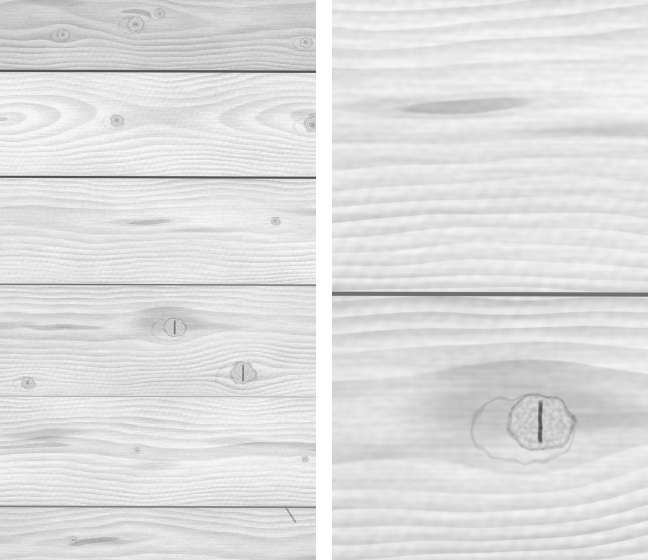
Left: the whole. Right: its middle third, enlarged.
Reproduce this texture procedurally as a WebGL 2 fragment shader.

```glsl
#version 300 es
precision highp float;
// Whitewashed horizontal wood planks with growth rings, knots and dark seams.
uniform vec2 u_resolution;
out vec4 fragColor;

const float PI = 3.14159265;

// Seams from the top down: position, half width, grey. Unit: canvas width.
const vec3 SEAMS[5] = vec3[5](
    vec3(0.2255, 0.0038, 0.33), vec3(0.561, 0.0034, 0.32), vec3(0.901, 0.0022, 0.44),
    vec3(1.255, 0.0014, 0.68), vec3(1.604, 0.0028, 0.50));

// Planks: heart of the grain x, y, how fast rings close sideways, base grey.
const vec4 PLANKS[6] = vec4[6](
    vec4(0.43, 0.05, 0.050, 0.835), vec4(0.00, 0.365, 0.095, 0.940),
    vec4(0.475, 0.694, 0.035, 0.925), vec4(0.20, 1.03, 0.020, 0.910),
    vec4(0.10, 1.42, 0.020, 0.930), vec4(0.30, 1.72, 0.030, 0.900));

// Knots: centre x, y, radius.
const vec3 KNOTS[13] = vec3[13](
    vec3(0.43, 0.076, 0.024), vec3(0.20, 0.11, 0.018), vec3(0.505, 0.042, 0.015),
    vec3(0.968, 0.135, 0.018), vec3(0.37, 0.382, 0.020), vec3(0.99, 0.395, 0.026),
    vec3(0.872, 0.70, 0.014), vec3(0.553, 1.036, 0.032), vec3(0.769, 1.181, 0.037),
    vec3(0.088, 1.211, 0.020), vec3(0.433, 1.425, 0.009), vec3(0.965, 1.452, 0.010),
    vec3(0.232, 1.709, 0.011));

float hash(float n) {
    return fract(sin(n * 127.1) * 4375.85);
}

vec2 gradientAt(vec2 cell) {
    float angle = 2.0 * PI * fract(sin(dot(cell, vec2(127.1, 311.7))) * 4375.85);
    return vec2(cos(angle), sin(angle));
}

float gradientNoise(vec2 p) {
    vec2 i = floor(p), f = p - i;
    vec2 u = f * f * f * (f * (f * 6.0 - 15.0) + 10.0);
    vec2 e = vec2(1.0, 0.0);
    float a = dot(gradientAt(i), f), b = dot(gradientAt(i + e.xy), f - e.xy);
    float c = dot(gradientAt(i + e.yx), f - e.yx), d = dot(gradientAt(i + 1.0), f - 1.0);
    return mix(mix(a, b, u.x), mix(c, d, u.x), u.y);
}

float stroke(float dist, float halfWidth, float soft) {
    return 1.0 - smoothstep(halfWidth - soft, halfWidth + soft, abs(dist));
}

float segmentDistance(vec2 p, vec2 a, vec2 b) {
    vec2 pa = p - a, ba = b - a;
    return length(pa - ba * clamp(dot(pa, ba) / dot(ba, ba), 0.0, 1.0));
}

// Grain height pushed apart around each knot.
float bendAroundKnots(vec2 p) {
    float y = p.y;
    for (int i = 0; i < 13; i++) {
        vec2 q = (p - KNOTS[i].xy) / KNOTS[i].z;
        y -= 0.85 * q.y * KNOTS[i].z * exp(-dot(q * q, vec2(0.12, 0.28)));
    }
    return y;
}

// Distance from the heart of the plank, stretched along the grain.
float heartDistance(vec2 p, vec4 plank, float seed) {
    float y = bendAroundKnots(p) - plank.y;
    y += 0.045 * gradientNoise(p * vec2(2.3, 4.0) + seed);
    y += 0.008 * gradientNoise(p * vec2(8.0, 18.0) + seed);
    return length(vec2(plank.z * sin(PI * (p.x - plank.x)), y));
}

// Each ring darkens slowly and ends sharply.
float growthRings(float h, float edge) {
    float f = fract(h);
    float late = smoothstep(0.1, 0.85, f) * (1.0 - smoothstep(1.0 - edge, 1.0, f));
    return late * mix(0.4, 1.0, hash(floor(h)));
}

float paintKnot(float grey, vec2 p, vec3 knot, float px) {
    vec2 q = p - knot.xy;
    float r = knot.z, wobble = 0.25 * r * gradientNoise(q * 1.8 / r + knot.xy * 40.0);
    float d = length(q * vec2(0.88, 1.0)) + wobble;
    float halo = length((q + vec2(0.55, -0.25) * r) * vec2(0.65, 1.0)) + wobble;
    float mottle = gradientNoise(q * 220.0 + knot.xy * 90.0);
    grey -= 0.07 * stroke(halo - 1.1 * r, 0.05 * r, px);
    float body = 1.0 - smoothstep(r * 0.8, r, d);
    grey = mix(grey, 0.80 + 0.12 * mottle + 0.025 * sin(d * 28.0 / r), body * 0.85);
    grey -= 0.16 * stroke(d - 0.92 * r, 0.06 * r, px) * (0.7 + mottle);
    // Large knots carry a drying crack, small ones a dark core.
    float crack = stroke(q.x + 0.2 * wobble, 0.0022, px) * (1.0 - smoothstep(0.55 * r, 0.8 * r, abs(q.y)));
    float core = 1.0 - smoothstep(0.1 * r, 0.5 * r, d);
    return grey - (r > 0.03 ? 0.42 * crack : 0.14 * core);
}

void main() {
    float px = 1.0 / u_resolution.x;
    vec2 p = vec2(gl_FragCoord.x, u_resolution.y - gl_FragCoord.y) * px;

    int id = 0;
    for (int i = 0; i < 5; i++) id += int(step(SEAMS[i].x, p.y));
    vec4 plank = PLANKS[id];
    float seed = float(id) * 17.3;

    // Rings are wide at the heart and dense towards the plank edges.
    float r = heartDistance(p, plank, seed);
    float h = r * (22.0 + 150.0 * r);
    float strength = 0.10 + 0.10 * gradientNoise(p * vec2(3.0, 9.0) + seed + 5.0);
    float grey = plank.w - strength * growthRings(h + seed, clamp(fwidth(h), 0.12, 0.5));
    grey -= 0.12 * (1.0 - smoothstep(0.006, 0.009, r));

    // Stains, fibres and slanted saw marks.
    float stain = gradientNoise(p * vec2(3.0, 20.0) + seed);
    grey -= 0.12 * smoothstep(0.1, 0.45, stain) * (1.0 - smoothstep(0.03, 0.08, r));
    grey += 0.06 * gradientNoise(p * vec2(2.0, 7.0) + seed + 9.0);
    grey += 0.045 * gradientNoise(p * vec2(14.0, 190.0)) + 0.03 * gradientNoise(p * vec2(90.0, 150.0));
    grey += 0.007 * sin(dot(p, vec2(330.0, 190.0))) * smoothstep(0.04, 0.12, r);

    for (int i = 0; i < 13; i++) grey = paintKnot(grey, p, KNOTS[i], px);
    float split = segmentDistance(p, vec2(0.903, 1.604), vec2(0.935, 1.652));
    grey -= 0.35 * stroke(split, 0.0018, px);

    // Seams with a soft shadow on both edges.
    for (int i = 0; i < 5; i++) {
        float d = p.y - SEAMS[i].x - 0.003 * (p.x - 0.5);
        grey -= 0.10 * (1.0 - SEAMS[i].z) * exp(-abs(d) / 0.012);
        grey = mix(grey, SEAMS[i].z, stroke(d, SEAMS[i].y, 0.7 * px));
    }
    fragColor = vec4(vec3(clamp(grey, 0.0, 0.96)), 1.0);
}
```
